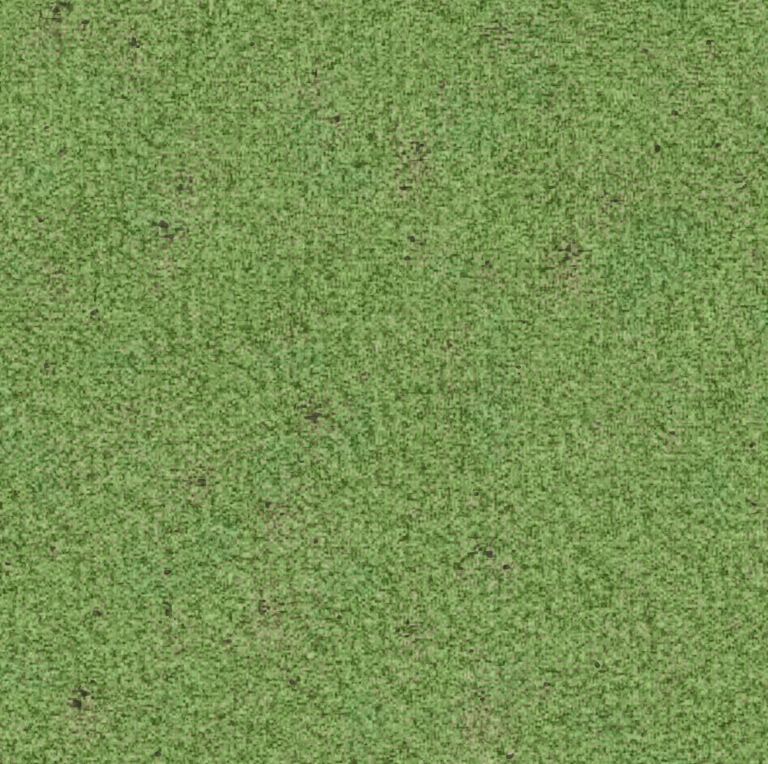
This texture is drawn by a Shadertoy shader. Its source:

```glsl
#define BLADE_CELLS vec2(225.0, 290.0)
#define TUFT_CELLS vec2(95.0, 125.0)
#define CONTRAST 1.3
#define DRYNESS 0.5
#define SMALL_SPOT 0.0062
#define LARGE_SPOT 0.02
#define SHADOW vec3(0.27, 0.38, 0.13)
#define GRASS vec3(0.47, 0.60, 0.32)
#define LIGHT vec3(0.63, 0.75, 0.48)
#define DRY_SHIFT vec3(0.042, -0.018, 0.036)
#define SOIL vec3(0.23, 0.24, 0.16)

float hash(vec2 p) {
    return fract(sin(dot(p, vec2(127.1, 311.7))) * 43758.5453);
}

float noise(vec2 p) {
    vec2 cell = floor(p);
    vec2 f = fract(p);
    f = f * f * (3.0 - 2.0 * f);
    float low = mix(hash(cell), hash(cell + vec2(1, 0)), f.x);
    float high = mix(hash(cell + vec2(0, 1)), hash(cell + 1.0), f.x);
    return mix(low, high, f.y);
}

// Scattered worn spots: x is the bare core, y the dry halo trailing below
vec2 wornSpots(vec2 p, float cells, float radius, float chance) {
    vec2 worn = vec2(0.0);
    vec2 home = floor(p * cells);
    for (int y = -1; y <= 1; y++) {
        for (int x = -1; x <= 1; x++) {
            vec2 cell = home + vec2(x, y);
            float present = step(hash(cell + 71.3), chance);
            vec2 jitter = vec2(hash(cell + 13.7), hash(cell + 47.9));
            vec2 d = p - (cell + 0.1 + 0.8 * jitter) / cells;
            float r = radius * mix(0.65, 1.3, hash(cell + 29.1));
            vec2 core = d * vec2(0.85, 1.1) / r;
            vec2 halo = (d + vec2(0.0, r)) * vec2(0.75, 0.5) / r;
            vec2 fall = exp(-vec2(dot(core, core), dot(halo, halo)));
            worn = max(worn, present * fall);
        }
    }
    return worn;
}

// Shade ramp from gaps between blades to sunlit tips
vec3 grassRamp(float tone) {
    vec3 col = mix(SHADOW, GRASS, clamp(tone * 2.0, -0.15, 1.0));
    return mix(col, LIGHT, clamp(tone * 2.0 - 1.0, 0.0, 1.3));
}

void mainImage(out vec4 fragColor, in vec2 fragCoord) {
    vec2 p = fragCoord / iResolution.y;

    // Slight warp loosens the noise lattice without combing it
    vec2 warp = vec2(noise(p * 43.0), noise(p * 43.0 + 57.0)) - 0.5;
    vec2 q = p + 0.003 * warp;

    // Blades, tufts and broad shading
    float blades = 0.6 * noise(q * BLADE_CELLS)
                 + 0.4 * noise(q.yx * BLADE_CELLS * 1.35 + 91.0);
    float tufts = noise(q * TUFT_CELLS + 17.0);
    float meadow = 0.6 * noise(p * 7.0 + 5.0) + 0.4 * noise(p * 19.0 + 8.0);
    float gaps = smoothstep(0.7, 0.92, noise(q * BLADE_CELLS * 0.85 + 37.0));
    float tone = 0.515 + CONTRAST * (blades - 0.5)
               + 0.2 * (tufts - 0.5) + 0.1 * (meadow - 0.5) - 0.28 * gaps;

    // Worn places
    vec2 small = wornSpots(q, 11.0, SMALL_SPOT, 0.5);
    vec2 large = wornSpots(q + 3.7, 7.0, LARGE_SPOT, 0.42);
    float halo = max(small.y, large.y);

    // Straw among the green, thicker around worn places
    float straw = 0.75 * noise(q * BLADE_CELLS * 0.95 + 143.0)
                + 0.25 * noise(p * 24.0 + 63.0);
    float dry = smoothstep(DRYNESS, DRYNESS + 0.25, straw + 0.18 * halo);
    vec3 col = grassRamp(tone) + DRY_SHIFT * dry * (1.0 + 0.5 * halo);

    // Cooler green clumps
    float cool = smoothstep(0.62, 0.9, noise(p * 17.0 + 29.0));
    col += vec3(-0.018, 0.0, 0.01) * cool * (1.0 - dry);

    // Broken dark soil showing through
    float crumbs = noise(q * vec2(165.0, 210.0) + 211.0);
    float bare = smoothstep(0.42, 0.72, small.x * (0.25 + 0.85 * crumbs));
    bare = max(bare, smoothstep(0.42, 0.66, sqrt(large.x) * crumbs * 0.85));
    col = mix(col, SOIL * (0.6 + 0.8 * blades), 0.8 * bare);

    fragColor = vec4(clamp(col, 0.0, 1.0), 1.0);
}
```
